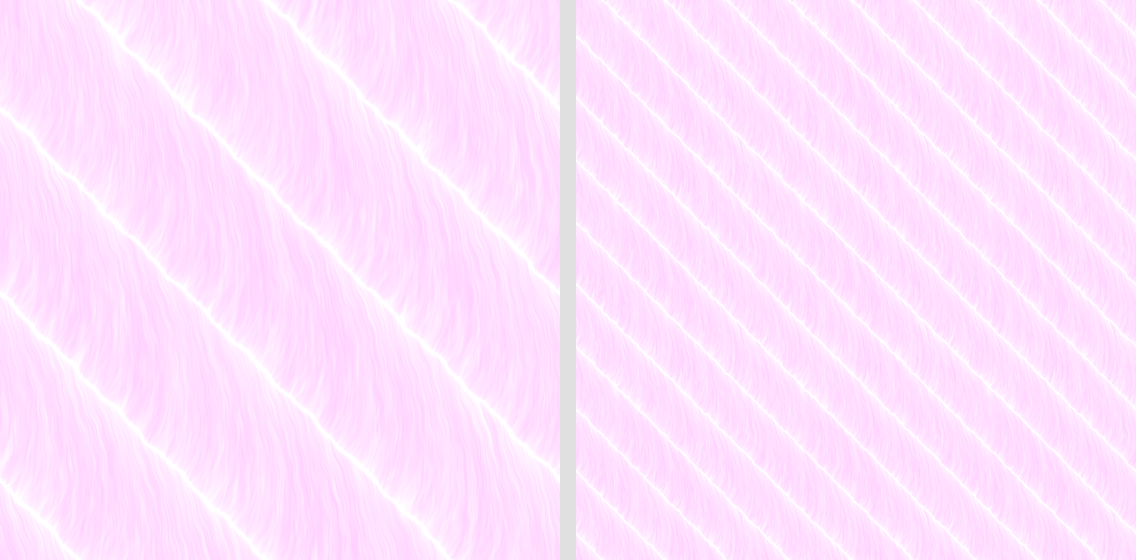
Left, the tile; right, the same tile 3 across and 3 down.
Write a WebGL 2 fragment shader that draws this texture.

```glsl
#version 300 es
precision highp float;
// Pale pink fur combed into diagonal bands that meet at glowing white partings.
// Each band has its own coordinates: t runs across it, and a second coordinate
// follows curved strands, along which stretched wrapping noise draws the hairs.
uniform vec2 u_resolution;
out vec4 fragColor;

#define BANDS 3.0           // partings crossing each edge
#define PARTING_OFFSET 0.427
#define HAIR_FREQ 150.0     // fine hairs per unit along a band
#define STREAK_FREQ 38.0    // soft locks per unit along a band
#define HAIR_LAYERS 5
#define HAIR_TILT 0.04      // crossing angle between hair layers
#define HAIR_GAIN 0.62
#define STREAK_GAIN 0.36
#define GLOW_GAIN 0.5
#define CORE_WIDTH 0.016
#define PINK vec3(1.0, 0.81, 1.0)
#define WHITE vec3(1.0)

const float TAU = 6.2831853;

float hash(vec2 p) {
    return fract(sin(dot(p, vec2(12.9898, 78.233))) * 43758.5453);
}

// Value noise on strand coordinates; wraps every 2 units along the band.
float strandNoise(vec2 strand, vec2 freq, float seed) {
    vec2 p = strand * freq;
    vec2 cell = floor(p);
    vec2 f = p - cell;
    f = f * f * (3.0 - 2.0 * f);
    float period = 2.0 * freq.x;
    float x0 = mod(cell.x, period);
    float x1 = mod(cell.x + 1.0, period);
    float y0 = cell.y + seed * 17.0;
    float low = mix(hash(vec2(x0, y0)), hash(vec2(x1, y0)), f.x);
    float high = mix(hash(vec2(x0, y0 + 1.0)), hash(vec2(x1, y0 + 1.0)), f.x);
    return mix(low, high, f.y);
}

// Average of several thin hair layers, each combed at a slightly different angle.
float hairs(vec2 strand, float seed) {
    float sum = 0.0;
    for (int i = 0; i < HAIR_LAYERS; i++) {
        float layer = float(i);
        float tilt = (layer - 0.5 * float(HAIR_LAYERS - 1)) * HAIR_TILT;
        vec2 p = strand + vec2(tilt * strand.y, layer * 0.37);
        float n = strandNoise(p, vec2(HAIR_FREQ, 5.0 + layer), seed + 3.0 * layer);
        sum += smoothstep(0.45, 0.95, n);
    }
    return sum / float(HAIR_LAYERS);
}

void main() {
    vec2 uv = gl_FragCoord.xy / u_resolution;
    float across = uv.x + uv.y;
    float along = uv.x - uv.y;

    // Band number and position, with slightly wavering partings
    float waver = 0.010 * sin(TAU * (5.0 * along + across))
                + 0.006 * sin(TAU * (13.0 * along - 2.0 * across));
    float u = PARTING_OFFSET - BANDS * across + waver;
    float band = floor(u);
    float t = u - band;
    float seed = mod(band, BANDS);

    // Strands leave the upper parting steeply and bend back towards the lower one
    float bend = (2.1 * t - 0.95 * t * t) / BANDS;
    vec2 strand = vec2(along + band / BANDS - bend, t);

    // Soft locks and broad patches of deeper pink
    float locks = 0.65 * strandNoise(strand, vec2(STREAK_FREQ, 2.0), seed + 31.0)
                + 0.35 * strandNoise(strand, vec2(2.0 * STREAK_FREQ, 3.0), seed + 41.0);
    float patches = strandNoise(strand, vec2(5.0, 2.0), seed + 51.0);

    // Ragged glow and narrow core of the partings
    float edge = min(t, 1.0 - t);
    float reach = mix(0.07, 0.16, strandNoise(strand, vec2(70.0, 2.0), seed + 61.0));
    float glow = GLOW_GAIN * exp(-edge / reach);
    float core = 0.4 * exp(-edge * edge / (CORE_WIDTH * CORE_WIDTH));

    float light = 0.15 + HAIR_GAIN * hairs(strand, seed) + glow + core
                + STREAK_GAIN * (locks - 0.5) + 0.12 * (patches - 0.5);
    fragColor = vec4(mix(PINK, WHITE, clamp(light, 0.0, 1.0)), 1.0);
}
```
